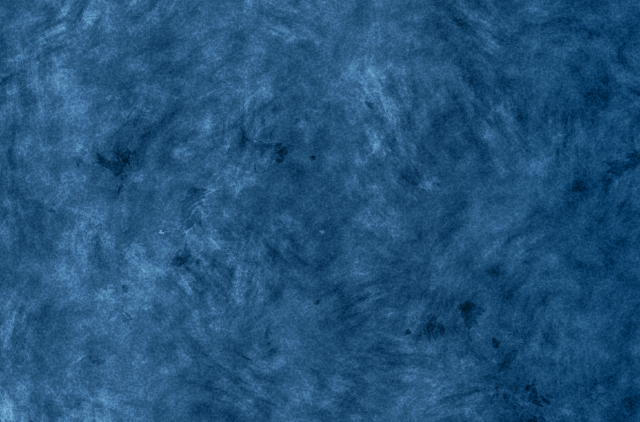
A WebGL 1 fragment shader for this texture:

```glsl
precision highp float;
// Weathered blue plaster wall with trowel sweeps, stains and chipped flakes.

#define MOTTLE 1.05
#define FINE_MOTTLE 1.0
#define SCUFF 0.75
#define SWEEP 1.5
#define SWEEP_CELLS 5.5
#define STAIN 0.8
#define PATCH_DEPTH 1.7
#define FLAKE_LIGHT 1.0
#define GRAIN 1.1
#define GRAIN_CELLS 190.0
#define SPECK_CELLS 6.0

uniform vec2 u_resolution;

const vec3 ABYSS = vec3(0.03, 0.20, 0.34);
const vec3 DEEP = vec3(0.07, 0.25, 0.40);
const vec3 NAVY = vec3(0.11, 0.29, 0.44);
const vec3 DENIM = vec3(0.15, 0.34, 0.49);
const vec3 STEEL = vec3(0.20, 0.38, 0.55);
const vec3 SKY = vec3(0.25, 0.45, 0.63);

vec2 hash2(vec2 c) {
  vec2 h = vec2(dot(c, vec2(127.1, 311.7)), dot(c, vec2(269.5, 183.3)));
  return fract(sin(h) * 43758.5);
}

mat2 turn(float a) {
  float c = cos(a), s = sin(a);
  return mat2(c, -s, s, c);
}

// Layered, warped sines: cloudy noise around zero.
float waves(vec2 p) {
  mat2 twist = turn(0.9) * 1.8;
  float sum = 0.0, amp = 0.48;
  for (int i = 0; i < 6; i++) {
    p += 0.5 * sin(p.yx * 1.1 + vec2(1.7, 4.2));
    sum += amp * sin(p.x) * sin(p.y);
    p = twist * p + vec2(3.1, 7.4);
    amp *= 0.69;
  }
  return sum;
}

// Cellular noise: distance to the nearest scattered point.
float cells(vec2 p) {
  vec2 id = floor(p);
  float nearest = 2.0;
  for (int y = -1; y <= 1; y++)
    for (int x = -1; x <= 1; x++) {
      vec2 c = id + vec2(float(x), float(y));
      nearest = min(nearest, length(c + hash2(c) - p));
    }
  return nearest;
}

// Two turned cellular layers make an even, unpatterned grain.
float grain(vec2 p) {
  vec2 g = p * GRAIN_CELLS;
  return cells(g) + cells(turn(0.6) * g * 0.63 + 9.0) - 1.0;
}

// Curved trowel strokes, one per cell, circling the middle of the wall.
float sweeps(vec2 p) {
  vec2 g = p * SWEEP_CELLS, id = floor(g);
  vec2 middle = vec2(0.75, 0.42) * SWEEP_CELLS;
  float sum = 0.0;
  for (int y = -1; y <= 1; y++)
    for (int x = -1; x <= 1; x++) {
      vec2 c = id + vec2(float(x), float(y));
      vec2 rnd = hash2(c + 19.0);
      vec2 centre = c + hash2(c), arm = centre - middle;
      float angle = atan(arm.x, -arm.y) + (rnd.x - 0.5) * 1.8;
      vec2 q = turn(angle) * (g - centre);
      float bend = (rnd.y - 0.5) * 0.8 * q.x * q.x;
      float mask = exp(-2.6 * q.x * q.x - 5.0 * q.y * q.y);
      float fade = smoothstep(1.2, 0.7, length(q));
      vec2 streak = vec2(q.x * 5.0, (q.y + bend) * 19.0) + rnd * 40.0;
      sum += mask * fade * (0.4 + rnd.y) * waves(streak);
    }
  return sum;
}

// Broad light at the left, shade at the lower right.
float layout(vec2 p) {
  vec2 top = (p - vec2(0.42, 1.0)) / vec2(0.5, 0.28);
  vec2 low = (p - vec2(0.17, 0.12)) / vec2(0.3, 0.42);
  vec2 dusk = (p - vec2(1.42, 0.3)) / vec2(0.4, 0.55);
  return exp(-dot(top, top)) + exp(-dot(low, low)) - exp(-dot(dusk, dusk));
}

// Rare tiny chips, positive for light and negative for dark ones.
float specks(vec2 p) {
  vec2 g = p * SPECK_CELLS, id = floor(g), rnd = hash2(id + 53.0);
  vec2 q = g - id - 0.2 - 0.6 * hash2(id + 7.0);
  float chip = smoothstep(0.045, 0.015, length(q) + 0.04 * waves(g * 30.0));
  return chip * (step(0.96, rnd.x) * 3.0 - step(0.94, rnd.y) * 2.0);
}

vec3 ramp(float s) {
  vec3 c = mix(ABYSS, DEEP, clamp(s, 0.0, 1.0));
  c = mix(c, NAVY, clamp(s - 1.0, 0.0, 1.0));
  c = mix(c, DENIM, clamp(s - 2.0, 0.0, 1.0));
  c = mix(c, STEEL, clamp(s - 3.0, 0.0, 1.0));
  c = mix(c, SKY, clamp(s - 4.0, 0.0, 1.0));
  c += clamp(s - 5.0, 0.0, 4.0) * vec3(0.06, 0.07, 0.06);
  return c - clamp(-s, 0.0, 2.0) * vec3(0.012, 0.05, 0.08);
}

void main() {
  vec2 p = gl_FragCoord.xy / u_resolution.y;

  // Soft tone, in standard deviations from the middle blue
  float tone = 0.1 + layout(p) + MOTTLE * waves(p * 7.0 + 2.0);
  tone += FINE_MOTTLE * waves(p * 27.0 + 11.0);
  tone += SCUFF * waves(turn(0.5) * p * vec2(45.0, 75.0) + 23.0);
  tone += STAIN * waves(vec2(p.x * 18.0, p.y * 4.0) + 5.0);
  tone += SWEEP * sweeps(p);

  // Sharp dark patches and pale flakes, gathered in groups
  float group = waves(p * 4.0 + 31.0);
  float patches = smoothstep(0.42, 0.6, waves(p * 15.0 + 17.0));
  float flakes = smoothstep(0.38, 0.62, waves(p * vec2(28.0, 38.0) + 43.0));
  tone -= PATCH_DEPTH * patches * smoothstep(0.0, 0.3, group);
  tone += FLAKE_LIGHT * flakes * smoothstep(-0.1, 0.25, group);
  tone += specks(p) + GRAIN * grain(p);

  vec3 colour = ramp((tone + 1.96) / 0.72);
  colour += vec3(-0.025, 0.0, 0.015) * smoothstep(0.95, 1.5, p.x);
  gl_FragColor = vec4(clamp(colour, 0.0, 1.0), 1.0);
}
```
